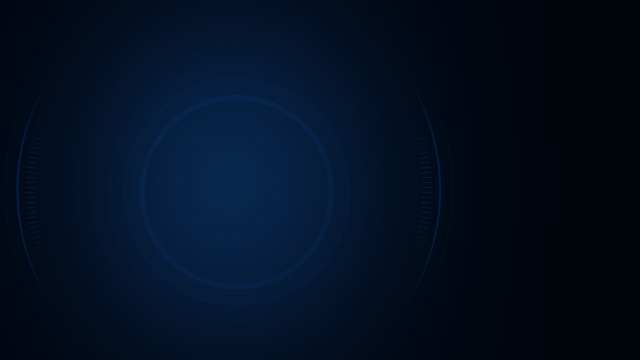
This background is drawn by a WebGL 2 fragment shader. Its source:

```glsl
#version 300 es
precision highp float;
// Dark blue interface backdrop: a soft glow, thin dials, side arcs with ticks and a dot grid.

uniform vec2 u_resolution;
out vec4 outColor;

// Lengths are in canvas heights, angles in radians.
const vec3 NIGHT = vec3(0.0, 0.020, 0.059);
const vec3 GLOW = vec3(0.031, 0.129, 0.238);
const vec3 LINE = vec3(0.025, 0.145, 0.32);
const vec2 GLOW_CENTER = vec2(0.637, 0.497);
const vec2 GLOW_SIZE = vec2(0.435, 0.50);
const vec2 DIAL_CENTER = vec2(0.658, 0.466);
const vec2 ARC_CENTER = vec2(0.6355, 0.472);
const float DIAL_RADIUS = 0.263;
const float DIAL_WIDTH = 0.014;
const float ARC_RADIUS = 0.587;
const float OUTER_ARC_RADIUS = 0.6215;
const float ARC_SPREAD = 0.65;
const float TICK_RADIUS = 0.551;
const float TICK_LENGTH = 0.028;
const float TICK_STEP = 0.0252;
const float TICK_SPREAD = 0.42;
const float GRID_STEP = 1.0 / 18.0;

float pixel;

// Coverage of a band of the given width around distance zero.
float band(float d, float width) {
    float edge = 0.5 * max(width, pixel);
    float cover = 1.0 - smoothstep(edge - 0.7 * pixel, edge + 0.7 * pixel, abs(d));
    return cover * min(1.0, width / pixel);
}

// One broad ring, a soft companion and fainter rings further out.
float dial(vec2 p) {
    float r = length(p);
    float light = 0.14 * band(r - DIAL_RADIUS, DIAL_WIDTH);
    light += 0.075 * band(r - 0.3115, 0.005);
    light += 0.02 * band(r - 0.294, 0.035);
    for (int i = 0; i < 3; i++) {
        float radius = 0.355 + 0.044 * float(i);
        light += (0.05 - 0.01 * float(i)) * band(r - radius, 0.004);
    }
    return light;
}

// Mirrored arcs that fade toward their ends, with radial ticks inside.
float sideArcs(vec2 p) {
    float r = length(p);
    float angle = atan(p.y, abs(p.x));
    float fade = 1.0 - smoothstep(0.08, ARC_SPREAD, abs(angle));
    float light = 0.5 * fade * band(r - ARC_RADIUS, 0.0055);
    light += 0.15 * fade * band(r - OUTER_ARC_RADIUS, 0.0025);

    float tickOffset = (fract(angle / TICK_STEP) - 0.5) * TICK_STEP * r;
    float tickFade = 1.0 - smoothstep(0.12, TICK_SPREAD, abs(angle));
    float ticks = band(tickOffset, 0.0025) * band(r - TICK_RADIUS, TICK_LENGTH);
    return light + 0.4 * tickFade * ticks;
}

// Short faint dashes at the crossings of a square grid.
float gridMarks(vec2 p) {
    vec2 cell = (fract(p / GRID_STEP + 0.5) - 0.5) * GRID_STEP;
    return band(cell.x, 0.008) * band(cell.y, 0.0025);
}

void main() {
    pixel = 1.0 / u_resolution.y;
    vec2 p = gl_FragCoord.xy / u_resolution.y;

    // Elliptical glow over the night tone, fading a little to the far right
    vec2 g = (p - GLOW_CENTER) / GLOW_SIZE;
    float glow = exp(-dot(g, g));
    float farFade = 1.0 - 0.3 * smoothstep(1.1, 1.6, p.x);
    vec3 color = NIGHT * farFade + GLOW * glow;

    // Line work
    color += LINE * dial(p - DIAL_CENTER);
    color += LINE * sideArcs(p - ARC_CENTER);
    color += LINE * gridMarks(p) * (0.02 + 0.16 * sqrt(glow));

    outColor = vec4(color, 1.0);
}
```
